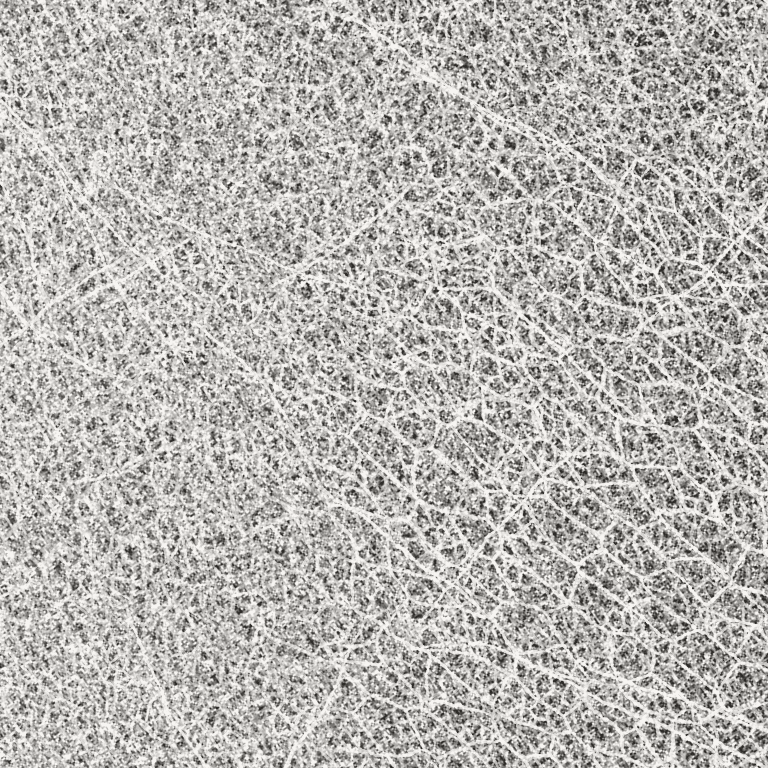
Give the GLSL for this texture, as a Shadertoy shader.

```glsl
const vec3 WARM_TINT = vec3(0.008, 0.0, -0.012);
const float DARK_SIDE = 0.53;        // valley tone on the right
const float LIGHT_SIDE = 0.65;       // valley tone on the left
const float RIDGE_TONE = 0.94;
const float GRAIN_CONTRAST = 0.8;
const float GRAIN_FREQ = 430.0;
const float RAGGEDNESS = 0.0018;     // how far grain eats into the ridges
const float DIAGONAL = -0.62;        // main crease direction, radians
const float STEEP = -1.25;
const float COUNTER = 0.75;
const vec2 PEBBLE_SCALE = vec2(40.0, 56.0);
const vec2 DIAGONAL_SCALE = vec2(13.0, 25.0);
const vec2 STEEP_SCALE = vec2(12.0, 30.0);
const vec2 COUNTER_SCALE = vec2(7.0, 14.0);
const float PEBBLE_WIDTH = 0.0024;
const float CREASE_WIDTH = 0.0027;
const int LONG_CREASES = 20;

vec2 hash2(vec2 cell) {
    uvec2 v = uvec2(ivec2(cell)) * 1664525u + 1013904223u;
    v.x += v.y * 1664525u;
    v.y += v.x * 1664525u;
    v ^= v >> 16u;
    v.x += v.y * 1664525u;
    v.y += v.x * 1664525u;
    v ^= v >> 16u;
    return vec2(v >> 8u) / 16777216.0;
}

vec2 noise2(vec2 p) {
    vec2 i = floor(p), f = fract(p);
    f = f * f * (3.0 - 2.0 * f);
    vec2 low = mix(hash2(i), hash2(i + vec2(1, 0)), f.x);
    vec2 high = mix(hash2(i + vec2(0, 1)), hash2(i + vec2(1, 1)), f.x);
    return mix(low, high, f.y) - 0.5;
}

vec2 along(vec2 p, float angle) {
    float c = cos(angle), s = sin(angle);
    return vec2(c * p.x + s * p.y, c * p.y - s * p.x);
}

// Distance to the nearest cell border, in canvas units despite the stretch
float cellBorder(vec2 p, float angle, vec2 scale, float seed) {
    vec2 q = along(p, angle) * scale + seed;
    vec2 i = floor(q), f = q - i, nearCell = vec2(0), nearSite = vec2(0);
    float best = 9.0;
    for (int y = -1; y <= 1; y++)
    for (int x = -1; x <= 1; x++) {
        vec2 g = vec2(x, y);
        vec2 r = g + hash2(i + g) - f;
        if (dot(r, r) < best) { best = dot(r, r); nearSite = r; nearCell = g; }
    }
    float border = 1.0;
    for (int y = -2; y <= 2; y++)
    for (int x = -2; x <= 2; x++) {
        vec2 g = nearCell + vec2(x, y);
        vec2 r = g + hash2(i + g) - f;
        vec2 gap = r - nearSite;
        if (dot(gap, gap) > 1e-5)
            border = min(border, dot(0.5 * (r + nearSite), gap) / length(gap * scale));
    }
    return border;
}

float ridge(float dist, float width, float pixel) {
    return 1.0 - smoothstep(width * 0.4, width * 1.1 + 0.3 * pixel, dist);
}

// Scattered, gently bent creases that taper at both ends
float longCreases(vec2 p, float ragged, float pixel) {
    float sum = 0.0;
    for (int k = 0; k < LONG_CREASES; k++) {
        vec2 centre = hash2(vec2(k, 71));
        vec2 shape = hash2(vec2(k, 137));
        float angle = centre.x < 0.28 ? STEEP + 0.25 : DIAGONAL;
        if (k % 3 == 2) angle = COUNTER;
        vec2 l = along(p - centre, angle + 0.5 * (shape.x - 0.5));
        l.y -= (shape.y - 0.5) * 1.4 * l.x * l.x;
        float reach = mix(0.14, 0.38, shape.x);
        float taper = 1.0 - smoothstep(0.4 * reach, reach, abs(l.x));
        sum = max(sum, taper * ridge(abs(l.y) + ragged, CREASE_WIDTH, pixel));
    }
    return sum;
}

void mainImage(out vec4 fragColor, in vec2 fragCoord) {
    vec2 p = fragCoord / iResolution.y;
    float pixel = 1.0 / iResolution.y;

    // Wandering lines
    vec2 w = p + 0.035 * noise2(p * 4.0) + 0.011 * noise2(along(p, 0.5) * 20.0)
           + 0.0032 * noise2(along(p, 1.1) * 70.0);

    // Speckle on turned lattices
    vec2 fineGrain = noise2(along(p, 0.6) * GRAIN_FREQ);
    vec2 coarseGrain = noise2(along(p, -0.4) * GRAIN_FREQ * 0.6 + 31.0);
    float grain = fineGrain.x + 0.65 * coarseGrain.x;
    float ragged = RAGGEDNESS * (fineGrain.y + coarseGrain.y);

    // Regions where each crease family is strong
    vec2 patches = noise2(p * 5.0 + 17.0);
    vec2 breaks = noise2(p * 45.0 + 5.0);
    float leftSide = 1.0 - smoothstep(0.1, 0.5, p.x + 0.3 * patches.x);
    float calmTop = smoothstep(0.62, 0.95, p.y + 0.3 * patches.y);
    float diagonalAmount = (1.0 - 0.35 * calmTop) * (1.0 - 0.5 * leftSide);
    float counterAmount = 0.35 + 0.4 * smoothstep(-0.2, 0.2, patches.y);

    // Ridge network
    float diagonalDist = cellBorder(w, DIAGONAL, DIAGONAL_SCALE, 40.0);
    float pebbleDist = cellBorder(w, STEEP, PEBBLE_SCALE, 9.0);
    float steepDist = cellBorder(w, STEEP, STEEP_SCALE, 90.0);
    float counterDist = cellBorder(w, COUNTER, COUNTER_SCALE, 130.0);
    float ridges = ridge(pebbleDist + ragged, PEBBLE_WIDTH, pixel)
                 * clamp(0.66 + 0.7 * breaks.x, 0.3, 0.95);
    ridges = max(ridges, ridge(diagonalDist + ragged, CREASE_WIDTH, pixel)
                 * diagonalAmount * (0.95 + 0.3 * breaks.y));
    ridges = max(ridges, ridge(steepDist + ragged, CREASE_WIDTH, pixel)
                 * 0.7 * leftSide);
    ridges = max(ridges, ridge(counterDist + ragged, CREASE_WIDTH, pixel)
                 * counterAmount * (1.0 + 0.4 * breaks.x));
    ridges = clamp(max(ridges, longCreases(w, ragged, pixel)), 0.0, 1.0);

    // Speckled valleys under uneven light
    float light = clamp(0.5 + dot(p - 0.5, vec2(-0.95, -0.12)), 0.0, 1.0);
    float valley = mix(DARK_SIDE, LIGHT_SIDE, light)
                 - 0.04 * smoothstep(0.002, 0.008, pebbleDist);
    valley += grain * GRAIN_CONTRAST * mix(1.0, 0.9, light);
    float tone = mix(valley, RIDGE_TONE + 0.15 * grain, ridges);
    fragColor = vec4(clamp(vec3(clamp(tone, 0.17, 0.96)) + WARM_TINT, 0.0, 1.0), 1.0);
}
```
